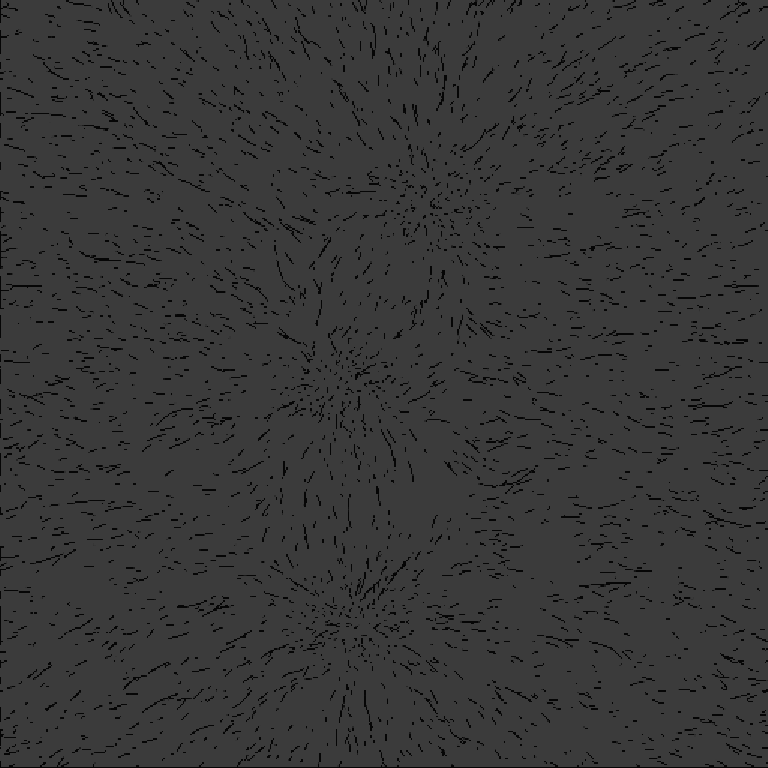
Give the GLSL for this texture, as a Shadertoy shader.

```glsl
// Etched flower heads: thin broken black strokes radiating over flat charcoal.

const vec3 CHARCOAL = vec3(0.23);
const vec3 INK = vec3(0.02);
const float GRAIN = 1.0 / 512.0;   // width of one stroke, in canvas units
const int FLOWER_COUNT = 3;
const vec2 FLOWERS[FLOWER_COUNT] = vec2[FLOWER_COUNT](
    vec2(0.56, 0.735), vec2(0.44, 0.505), vec2(0.46, 0.185));

vec3 hash3(vec2 cell, float seed) {
    vec3 h = fract(vec3(cell.xyx + seed * 7.31) * vec3(0.1031, 0.1030, 0.0973));
    h += dot(h, h.yxz + 33.33);
    return fract((h.xxy + h.yzz) * h.zyx);
}

// Layered sines, roughly -1 to 1
float waves(vec2 p, float scale) {
    p *= scale;
    p += 0.8 * sin(p.yx * 1.3 + vec2(1.7, 4.1));
    return 0.5 * sin(p.x + 1.4 * p.y) + 0.3 * sin(2.1 * p.x - 1.7 * p.y + 2.0)
         + 0.2 * sin(4.3 * p.y + 1.1 * p.x + 5.0);
}

// Stroke angle: petals radiate from the flowers, with wandering leaves between.
// Axes are summed as doubled angles so opposite directions agree.
float flowAngle(vec2 p) {
    float wander = 0.35 + 1.8 * waves(p, 17.0);
    vec2 axis = 7.0 * vec2(cos(wander), sin(wander));
    for (int i = 0; i < FLOWER_COUNT; i++) {
        vec2 d = (p - FLOWERS[i]) * vec2(1.0, 0.85);
        float r2 = dot(d, d) + 1e-5;
        axis += vec2(d.x * d.x - d.y * d.y, 2.0 * d.x * d.y) / (r2 * (r2 + 0.025));
    }
    return 0.5 * atan(axis.y, axis.x);
}

// 1 inside the dotted flower discs, 0 outside
float discMask(vec2 p) {
    float mask = 0.0;
    for (int i = 0; i < FLOWER_COUNT; i++) {
        vec2 d = (p - FLOWERS[i]) / vec2(0.095, 0.075);
        mask = max(mask, 1.0 - smoothstep(0.5, 1.1, length(d)));
    }
    return mask;
}

// Bent stroke along x; q is relative to its middle
float stroke(vec2 q, float halfLength, float bend) {
    q.y += bend * q.x * q.x;
    float d = length(vec2(max(abs(q.x) - halfLength, 0.0), q.y));
    return 1.0 - smoothstep(0.42 * GRAIN, 0.52 * GRAIN, d);
}

// One jittered stroke per cell; lengths gives the shortest and longest half
float strokeLayer(vec2 p, float cells, vec2 lengths, float spread,
                  float share, float discShare, float gaps, float seed) {
    vec2 home = floor(p * cells);
    float ink = 0.0;
    for (int y = -1; y <= 1; y++) {
        for (int x = -1; x <= 1; x++) {
            vec2 cell = home + vec2(x, y);
            vec3 place = hash3(cell, seed);
            vec3 shape = hash3(cell, seed + 19.0);
            vec2 middle = (cell + place.xy) / cells;
            float clump = 1.0 + 0.8 * waves(middle, 38.0);
            float chance = mix(share * clump, discShare, discMask(middle));
            if (place.z > chance) continue;

            float angle = flowAngle(middle) + spread * (shape.x - 0.5);
            vec2 along = vec2(cos(angle), sin(angle));
            vec2 d = p - middle;
            vec2 q = vec2(dot(d, along), dot(d, vec2(-along.y, along.x)));
            float halfLength = mix(lengths.x, lengths.y, shape.y * shape.y);
            float dash = hash3(cell + floor(q.x / (3.5 * GRAIN)), seed + 41.0).x;
            ink = max(ink, stroke(q, halfLength, 24.0 * (shape.z - 0.5))
                           * step(gaps, dash));
        }
    }
    return ink;
}

// Black bottom rule and dashed left rule
float border(vec2 p) {
    float dashes = step(0.45, hash3(vec2(floor(p.y * 100.0), 3.0), 5.0).x);
    return max(step(p.y, GRAIN), step(p.x, GRAIN) * dashes);
}

void mainImage(out vec4 fragColor, in vec2 fragCoord) {
    vec2 uv = fragCoord / iResolution.xy;
    vec2 p = (floor(uv / GRAIN) + 0.5) * GRAIN;   // crisp stair-stepped grain

    float ink = border(p);
    // Short flecks, long petal veins, then the seeds of the discs
    ink = max(ink, strokeLayer(p, 64.0, GRAIN * vec2(0.7, 5.0), 0.9, 0.48, 0.35, 0.08, 1.0));
    ink = max(ink, strokeLayer(p, 24.0, GRAIN * vec2(5.0, 17.0), 0.35, 0.62, 0.1, 0.3, 2.0));
    ink = max(ink, strokeLayer(p, 110.0, GRAIN * vec2(0.3, 1.8), 1.8, 0.03, 0.75, 0.0, 3.0));

    fragColor = vec4(mix(CHARCOAL, INK, ink), 1.0);
}
```
